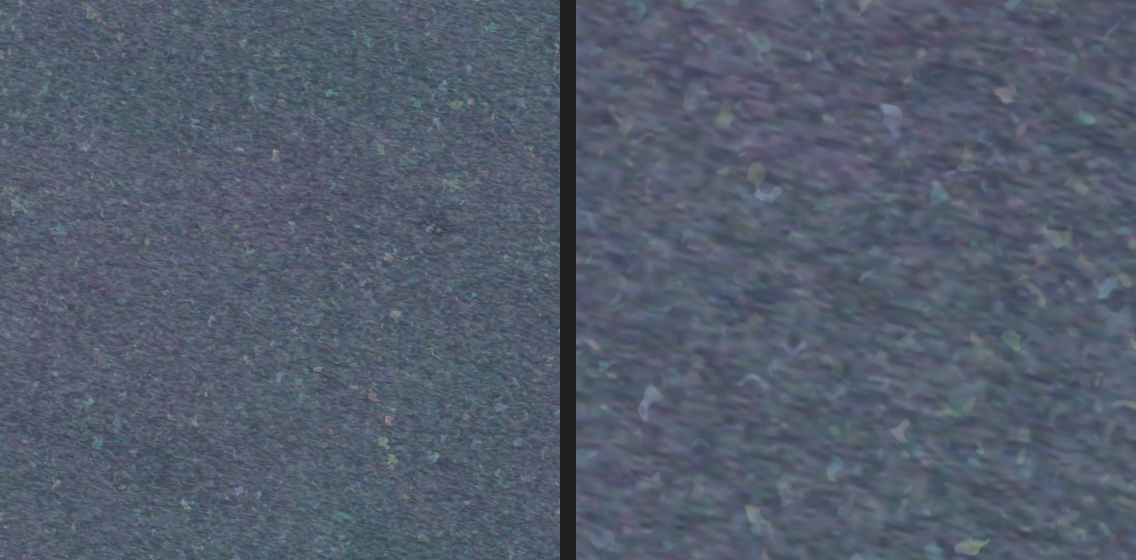
Left, the full canvas; right, a detail of the centre.
Reproduce this texture procedurally as a Shadertoy shader.

```glsl
const vec3 SLATE = vec3(0.315, 0.358, 0.416);
const vec3 PLUM_SHIFT = vec3(0.022, -0.012, 0.008);
const vec3 TEAL_FLAKE = vec3(0.42, 0.60, 0.62);
const vec3 SAGE_FLAKE = vec3(0.53, 0.61, 0.54);
const vec3 ROSE_FLAKE = vec3(0.62, 0.55, 0.56);
const vec3 LILAC_FLAKE = vec3(0.50, 0.54, 0.66);
const float GRAIN_TILT = 0.24;       // radians, rising to the right
const float GRAIN_CONTRAST = 0.15;
const float FIBRE_CONTRAST = 0.10;
const float CLOUD_CONTRAST = 0.05;
const float CHROMA_CONTRAST = 0.045;
const float EDGE_BLUR = 0.0016;
const vec2 SMUDGE_CENTER = vec2(0.78, 0.60);
const float SMUDGE_RADIUS = 0.035;
const float SMUDGE_DEPTH = 0.065;

float hash(vec2 p) {
    vec3 q = fract(p.xyx * 0.1031);
    q += dot(q, q.yzx + 33.33);
    return fract((q.x + q.y) * q.z);
}

vec4 hash4(vec2 p) {
    return vec4(hash(p), hash(p + 71.3), hash(p + 153.7), hash(p + 237.1));
}

float noise(vec2 p) {
    vec2 i = floor(p), f = fract(p);
    f = f * f * (3.0 - 2.0 * f);
    return mix(mix(hash(i), hash(i + vec2(1, 0)), f.x),
               mix(hash(i + vec2(0, 1)), hash(i + vec2(1, 1)), f.x), f.y);
}

float fbm(vec2 p) {
    float sum = 0.0, weight = 0.5;
    for (int i = 0; i < 4; i++) {
        sum += weight * noise(p);
        p = p * 2.03 + 17.7;
        weight *= 0.5;
    }
    return sum / 0.9375;
}

mat2 rotation(float a) {
    return mat2(cos(a), -sin(a), sin(a), cos(a));
}

vec3 flakeColor(float pick) {
    if (pick < 0.40) return TEAL_FLAKE;
    if (pick < 0.62) return SAGE_FLAKE;
    if (pick < 0.78) return ROSE_FLAKE;
    return LILAC_FLAKE;
}

// One jittered grid of ragged mineral chips
vec3 addFlakes(vec3 color, vec2 uv, float cells, float size, float density, float strength) {
    vec2 warp = vec2(noise(uv * 130.0), noise(uv * 130.0 + 41.0)) - 0.5;
    vec2 home = floor(uv * cells);
    for (int y = -1; y <= 1; y++)
    for (int x = -1; x <= 1; x++) {
        vec2 id = home + vec2(x, y) + 60.0 + cells * 3.0;
        vec4 place = hash4(id);
        vec4 look = hash4(id + 411.5);
        if (place.z > density) continue;
        vec2 center = (home + vec2(x, y) + place.xy) / cells;
        // Most chips lie along the grain, some stand across it
        float angle = GRAIN_TILT + (look.x - 0.5) * (look.y < 0.6 ? 1.4 : 4.5);
        vec2 p = rotation(-angle) * (uv - center + warp * size * 1.3);
        p.x += p.y * (look.z - 0.5);
        vec2 extent = size * mix(0.45, 1.0, place.w) * vec2(1.0, mix(0.3, 0.9, look.z));
        vec2 d = abs(p) - extent;
        float dist = max(max(d.x, d.y), (d.x + d.y) * 0.7 + extent.y * 0.35);
        float cover = 1.0 - smoothstep(-EDGE_BLUR, EDGE_BLUR, dist);
        float alpha = strength * mix(0.15, 1.0, look.w * look.w);
        alpha *= 0.65 + 0.7 * noise(uv * 190.0 + 9.0);
        color = mix(color, flakeColor(hash(id + 823.0)), cover * min(alpha, 0.9));
    }
    return color;
}

void mainImage(out vec4 fragColor, in vec2 fragCoord) {
    vec2 uv = fragCoord / iResolution.y;
    vec2 along = rotation(-GRAIN_TILT) * uv;

    // Broad drifts between blue, teal and plum
    float cloud = fbm(along * vec2(4.0, 8.0) + 3.0) - 0.5;
    float drift = fbm(along * vec2(3.0, 6.0) + 29.0) - 0.5;
    vec3 color = SLATE + CLOUD_CONTRAST * cloud + PLUM_SHIFT * drift * 3.0;

    // Dark smudge with a ragged rim
    float reach = length(uv - SMUDGE_CENTER) / SMUDGE_RADIUS + (fbm(uv * 60.0) - 0.5) * 1.2;
    color -= SMUDGE_DEPTH * (1.0 - smoothstep(0.1, 1.2, reach));

    // Scattered chips, from fine dust to large flakes
    color = addFlakes(color, uv, 95.0, 0.0036, 0.60, 0.42);
    color = addFlakes(color, uv, 52.0, 0.0062, 0.52, 0.50);
    color = addFlakes(color, uv, 27.0, 0.0100, 0.42, 0.58);
    color = addFlakes(color, uv, 12.0, 0.0145, 0.26, 0.55);

    // Tilted fibres, fine grain and faint colour speckle
    vec2 bent = along + 0.004 * vec2(0.0, noise(uv * 45.0));
    float fibre = noise(bent * vec2(60.0, 190.0)) - 0.5;
    float grain = noise(bent * vec2(150.0, 330.0) + 53.0) - 0.5;
    color += FIBRE_CONTRAST * fibre * 0.7 + GRAIN_CONTRAST * grain * 0.7;
    vec2 speck = along * vec2(90.0, 150.0);
    vec3 chroma = vec3(noise(speck), noise(speck + 87.0), noise(speck + 139.0)) - 0.5;
    color += CHROMA_CONTRAST * chroma;

    fragColor = vec4(clamp(color, 0.0, 1.0), 1.0);
}
```
